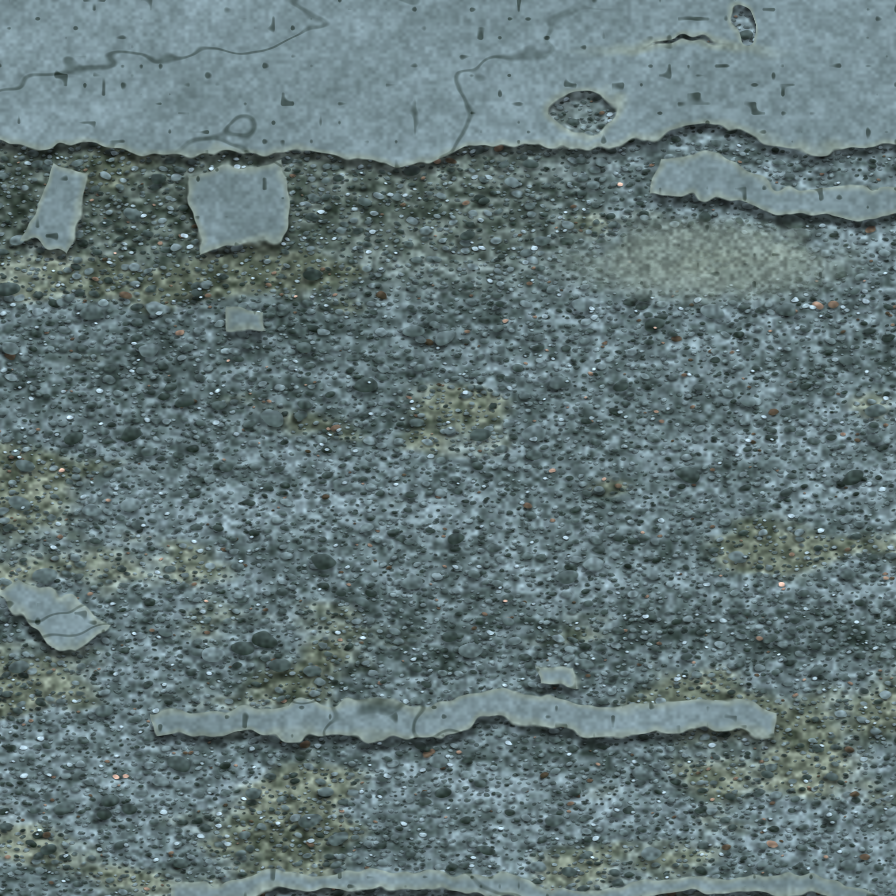
A Shadertoy shader for this texture:

```glsl
// Weathered concrete wall: pebbly aggregate under broken remains of smooth plaster.
#define PLASTER_EDGE 0.832
#define RAGGED 0.06
#define SHADOW_DROP 0.011
#define PLASTER_TONE 0.555
#define AGGREGATE_TONE 0.475
#define GRAIN 0.32
#define BANDING 0.26
#define STONE_FLATNESS 1.6
#define OCHRE vec3(1.08, 1.0, 0.83)
#define RUST vec3(1.25, 0.92, 0.78)

float hash(vec2 p) {
    vec3 q = fract(p.xyx * 0.1031);
    q += dot(q, q.yzx + 33.33);
    return fract((q.x + q.y) * q.z);
}

float noise(vec2 p) {
    vec2 i = floor(p), f = fract(p);
    f = f * f * (3.0 - 2.0 * f);
    return mix(mix(hash(i), hash(i + vec2(1, 0)), f.x),
               mix(hash(i + vec2(0, 1)), hash(i + vec2(1, 1)), f.x), f.y);
}

float fbm(vec2 p) {
    float sum = 0.0, amp = 0.533;
    for (int i = 0; i < 4; i++) {
        sum += amp * noise(p);
        p = mat2(1.6, 1.2, -1.2, 1.6) * p + 7.3;
        amp *= 0.5;
    }
    return sum;
}

// Blue-green grey for a given brightness
vec3 wallColour(float tone) {
    return max(tone * vec3(0.9, 1.0, 1.13) - vec3(0.03, 0.0, 0.045), 0.0);
}

// Signed distance to the plaster, negative inside
float plasterDistance(vec2 p) {
    // centre and half size of each remnant
    const vec4 remnants[8] = vec4[8](
        vec4(0.87, 0.78, 0.14, 0.019), vec4(0.53, 0.203, 0.345, 0.017),
        vec4(0.075, 0.76, 0.024, 0.045), vec4(0.27, 0.765, 0.05, 0.045),
        vec4(0.285, 0.65, 0.025, 0.014), vec4(0.06, 0.33, 0.05, 0.017),
        vec4(0.65, 0.006, 0.45, 0.011), vec4(0.62, 0.25, 0.02, 0.011));
    const float tilts[8] = float[8](-0.12, 0.01, -0.4, 0.1, 0.0, -0.6, 0.0, 0.2);
    // centre and half size of each break in the top slab
    const vec4 breaks[3] = vec4[3](
        vec4(0.645, 0.875, 0.035, 0.024), vec4(0.83, 0.972, 0.012, 0.026),
        vec4(0.76, 0.944, 0.035, 0.003));

    vec2 w = p + RAGGED * (vec2(fbm(p * 9.0), fbm(p * 9.0 + 40.0)) - 0.5);
    w += 0.007 * (noise(p * 75.0) - 0.5);
    float d = PLASTER_EDGE + 0.03 * (noise(vec2(p.x * 6.0, 3.0)) - 0.5) - w.y;
    for (int i = 0; i < 3; i++) {
        vec2 q = (w - breaks[i].xy) / breaks[i].zw;
        d = max(d, (1.0 - length(q)) * breaks[i].w);
    }
    for (int i = 0; i < 8; i++) {
        float c = cos(tilts[i]), s = sin(tilts[i]);
        vec2 e = abs(mat2(c, -s, s, c) * (w - remnants[i].xy)) - remnants[i].zw;
        d = min(d, length(max(e, 0.0)) + min(max(e.x, e.y), 0.0));
    }
    return d;
}

// Scatters flattened stones, lit from above, with a shadow below each
void addStones(inout vec3 col, vec2 uv, float cells, float density, float dark, float light) {
    vec2 p = uv * cells * vec2(1.0, STONE_FLATNESS);
    float soft = 1.1 * cells / iResolution.y;
    float wobble = 0.75 + 0.5 * noise(p * 2.5 + 9.0);
    for (int j = -1; j <= 1; j++)
    for (int i = -1; i <= 1; i++) {
        vec2 cell = floor(p) + vec2(i, j);
        vec2 seed = cell + cells;
        if (hash(seed + 5.7) > density) continue;
        vec2 jitter = vec2(hash(seed + 11.3), hash(seed + 23.9)) - 0.5;
        vec2 d = p - cell - 0.5 - 0.7 * jitter;
        d.y += d.x * 0.7 * (hash(seed + 31.1) - 0.5);
        float size = hash(seed + 47.7);
        float radius = mix(0.17, 0.43, size * size) * wobble;
        float shade = 1.0 - smoothstep(-0.1, 0.2, length(d + vec2(0.04, 0.18)) - radius);
        col *= 1.0 - 0.34 * shade;
        float tone = mix(dark, light, hash(seed + 61.3)) + 0.09 * d.y / radius;
        vec3 stone = wallColour(tone + 0.1 * (noise(p * 4.0) - 0.5));
        if (hash(seed + 83.1) < 0.025) stone *= RUST;
        col = mix(col, stone, 1.0 - smoothstep(-soft, soft, length(d) - radius));
    }
}

vec3 aggregate(vec2 uv) {
    float damp = smoothstep(0.64, 0.74, uv.y) * (1.0 - smoothstep(0.5, 0.75, uv.x));
    float tone = AGGREGATE_TONE - 0.07 * damp;
    tone += BANDING * (fbm(uv * vec2(3.0, 17.0)) - 0.5);
    tone += 0.2 * (fbm(uv * vec2(18.0, 34.0)) - 0.5);
    tone += GRAIN * (noise(uv * vec2(115.0, 170.0)) - 0.5);
    vec3 col = wallColour(tone);
    float stain = smoothstep(0.56, 0.72, fbm(uv * vec2(6.0, 13.0) + 3.0));
    col *= mix(vec3(1.0), OCHRE, max(0.8 * stain, 0.4 * damp));
    addStones(col, uv, 130.0, 0.55, 0.27, 0.60);
    addStones(col, uv, 62.0, 0.48, 0.24, 0.56);
    addStones(col, uv, 31.0, 0.17, 0.27, 0.50);
    addStones(col, uv, 105.0, 0.035 + 0.02 * damp, 0.66, 0.88);
    return col;
}

vec3 plaster(vec2 uv, float depth) {
    float tone = PLASTER_TONE + 0.17 * (fbm(uv * vec2(5.0, 7.0)) - 0.5);
    tone += 0.09 * (noise(uv * 130.0) - 0.5);
    // trowel relief, cracks, pits and a pale rim
    tone += 0.3 * (fbm(uv * 13.0) - fbm(uv * 13.0 + vec2(-0.06, 0.12)));
    float line = abs(fbm(uv * vec2(5.0, 8.0) + 17.0) - 0.5);
    float broken = smoothstep(0.45, 0.65, noise(uv * 7.0)) * (1.0 - smoothstep(0.55, 0.72, uv.x));
    tone -= 0.16 * broken * (1.0 - smoothstep(0.002, 0.014, line));
    tone -= 0.22 * smoothstep(0.86, 0.97, noise(uv * 95.0 + 50.0));
    float rim = 1.0 - smoothstep(0.0, 0.01, depth);
    return wallColour(tone + 0.04 * rim) * mix(vec3(1.0), OCHRE, 0.5 * rim);
}

void mainImage(out vec4 fragColor, in vec2 fragCoord) {
    vec2 uv = fragCoord / iResolution.y;
    float soft = 1.2 / iResolution.y;
    float d = plasterDistance(uv);
    vec3 col = aggregate(uv);
    vec3 skin = plaster(uv, -d);

    // thin worn skim at the right, then the shadow under plaster edges
    float skim = 1.0 - smoothstep(0.5, 1.2, length((uv - vec2(0.79, 0.71)) / vec2(0.17, 0.05)));
    col = mix(col, skin, 0.85 * skim * smoothstep(0.3, 0.55, fbm(uv * 22.0) + 0.15 * skim));
    float overhang = plasterDistance(uv + vec2(0.0, SHADOW_DROP));
    col *= 1.0 - 0.45 * (1.0 - smoothstep(-0.006, 0.005, overhang));

    col = mix(col, skin, 1.0 - smoothstep(-soft, soft, d));
    // fine grit over everything
    col *= 1.0 + mix(0.16, 0.42, smoothstep(-0.004, 0.004, d)) * (noise(uv * vec2(235.0, 260.0)) - 0.5);
    fragColor = vec4(col, 1.0);
}
```
